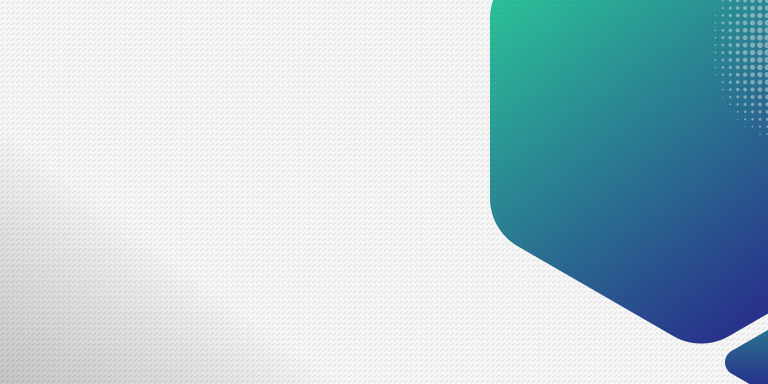
Give the GLSL for this background, as a Shadertoy shader.

```glsl
// Rounded teal-to-blue hexagons with halftone dots on pale, diagonally hatched paper.

// Antialiased coverage of a signed distance, in canvas heights.
float cover(float dist) {
    return clamp(0.5 - dist * iResolution.y, 0.0, 1.0);
}

// Pointy-top hexagon with the given apothem and corner radius.
float roundedHexagon(vec2 p, float apothem, float radius) {
    vec2 q = abs(p.yx);
    vec2 normal = vec2(-0.866025, 0.5);
    float inner = apothem - radius;
    q -= 2.0 * min(dot(normal, q), 0.0) * normal;
    q -= vec2(clamp(q.x, -0.57735 * inner, 0.57735 * inner), inner);
    return length(q) * sign(q.y) - radius;
}

// Sixty-degree wedge opening to the right, with a round tip.
float roundedWedge(vec2 p, float radius) {
    vec2 q = vec2(p.x, abs(p.y));
    vec2 side = vec2(0.866025, 0.5);
    float across = q.y * side.x - q.x * side.y;
    return length(q - side * max(dot(q, side), 0.0)) * sign(across) - radius;
}

// Repeating short diagonal strokes.
float hatch(vec2 p) {
    vec2 pitch = vec2(0.0133, 0.0137);
    vec2 cell = (fract(p / pitch) - 0.5) * pitch;
    vec2 slant = normalize(vec2(1.0, 0.8));
    float along = clamp(dot(cell, slant), -0.0046, 0.0046);
    return cover(length(cell - slant * along) - 0.0016);
}

// Dots that shrink away from the upper right edge.
float halftone(vec2 p) {
    vec2 origin = vec2(1.979, 0.979);
    vec2 center = origin + round((p - origin) / 0.0193) * 0.0193;
    float fade = 1.0 - length((center - vec2(2.02, 0.885)) / vec2(0.17, 0.25));
    float radius = 0.0085 * sqrt(max(fade, 0.0));
    return cover(length(p - center) - radius) * step(0.0, fade);
}

void mainImage(out vec4 fragColor, in vec2 fragCoord) {
    // The canvas spans two units across and one unit up.
    vec2 p = fragCoord / iResolution.xy * vec2(2.0, 1.0);
    float strokes = hatch(p);

    // Paper with a soft shadow in the lower left corner.
    float shadow = clamp(1.0 - p.x / 0.88 - p.y / 0.67, 0.0, 1.0);
    vec3 color = vec3(mix(0.965, 0.775, pow(shadow, 0.85)) - 0.075 * strokes);

    vec3 green = vec3(0.17, 0.76, 0.60);
    vec3 blue = vec3(0.16, 0.20, 0.55);

    // Large hexagon with a diagonal gradient and halftone corner.
    float slope = dot(p - vec2(1.28, 1.0), vec2(0.6, -0.8)) / 1.06;
    vec3 fill = mix(green, blue, clamp(slope, 0.0, 1.0));
    fill *= 1.0 - 0.04 * strokes;
    fill = mix(fill, vec3(0.92), 0.45 * halftone(p));
    color = mix(color, fill, cover(roundedHexagon(p - vec2(1.826, 0.718), 0.55, 0.145)));

    // Tip of the second shape at the lower right.
    vec3 tipFill = mix(blue, vec3(0.16, 0.45, 0.57), clamp(p.y / 0.14, 0.0, 1.0));
    tipFill *= 1.0 - 0.04 * strokes;
    color = mix(color, tipFill, cover(roundedWedge(p - vec2(1.922, 0.0565), 0.034)));

    fragColor = vec4(color, 1.0);
}
```
